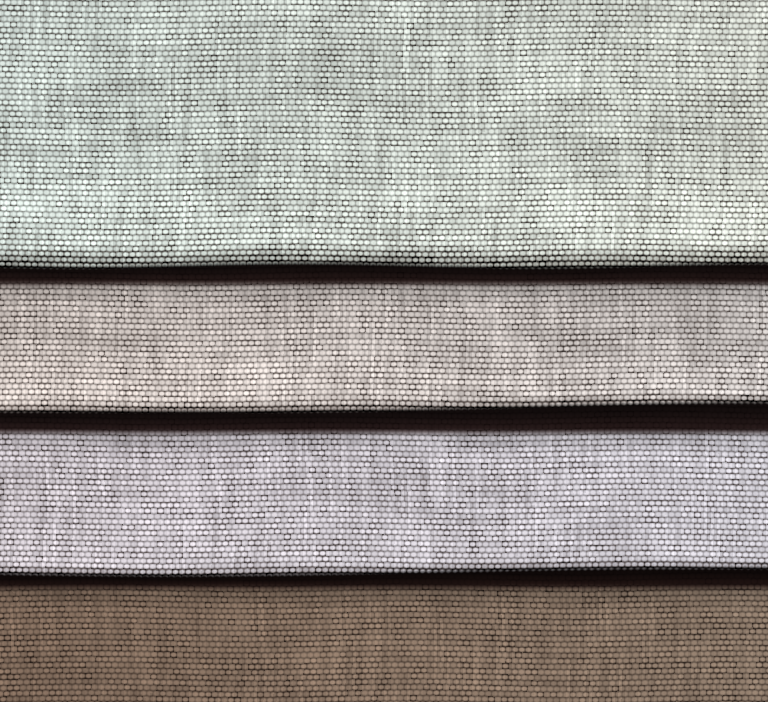
This texture is drawn by a WebGL 1 fragment shader. Its source:

```glsl
precision highp float;
uniform vec2 u_resolution;

float hash(vec2 p) {
  return fract(sin(dot(p, vec2(12.99, 78.23))) * 4375.85);
}

// Broad wrinkles from layered sines, about -1 to 1
float wrinkles(vec2 p) {
  float a = sin(p.x * 9.0 + 2.0 * sin(p.y * 13.0));
  float b = sin(p.y * 31.0 + 1.7 * sin(p.x * 7.0 + 1.0));
  float c = sin(p.x * 37.0 - p.y * 19.0 + 2.0 * sin(p.y * 23.0));
  return a * 0.35 + b * 0.4 + c * 0.25;
}

// Uneven thread thickness: each thread fades in and out along its length
float slub(float across, float along, float seed) {
  float id = floor(across);
  float h = hash(vec2(id, seed));
  float run = sin(along * (9.0 + 22.0 * h) + h * 40.0);
  float patchTone = hash(vec2(id, floor(along * 13.0 + h * 9.0) + seed)) - 0.5;
  return 0.55 * run * (h - 0.2) + 0.65 * patchTone;
}

// Woven cloth; rim goes to 1 where the fabric rolls under at its hem
vec3 cloth(vec2 uv, vec3 dye, float seed, float rim) {
  vec2 bend = 0.0015 * vec2(sin(uv.y * 24.0 + seed), sin(uv.x * 15.0 + seed));
  vec2 p = (uv + bend) * vec2(118.0, 126.0);
  float warp = slub(p.x * 2.0, uv.y, seed);
  float weft = slub(p.y, uv.x, seed + 7.0);

  // Brick-laid knots with dark gaps of random depth
  p.x += 0.5 * mod(floor(p.y), 2.0);
  float r = hash(floor(p) + seed);
  vec2 f = fract(p) - 0.5;
  float knot = 1.0 - smoothstep(0.2, 0.66, length(f * vec2(0.88, 1.08)));
  float gap = 0.38 + 0.5 * r * r + 0.55 * rim;
  float tone = 1.21 - (1.0 - knot) * gap;
  tone += 0.17 * warp + 0.12 * weft + 0.1 * (r - 0.5);
  tone += 0.05 * wrinkles(uv + seed);
  tone *= 1.0 - 0.28 * rim;

  // Gaps are warmer than the lit thread
  vec3 warmth = mix(vec3(1.0, 0.95, 0.93), vec3(1.0), smoothstep(0.5, 1.0, tone));
  return clamp(dye * tone * warmth, 0.0, 1.0);
}

// Lays a folded panel over the one below, with the shadow under its hem
vec3 overlay(vec3 below, vec2 uv, float hem, float shadowEnd, float rimWidth, vec3 dye, float seed) {
  float soft = 1.2 / u_resolution.y;
  float lit = smoothstep(shadowEnd + 0.006, shadowEnd - 0.008, uv.y);
  float falloff = 1.0 - 0.18 * smoothstep(shadowEnd - 0.04, shadowEnd, uv.y);
  vec3 shade = vec3(0.065, 0.035, 0.035) + below * vec3(0.1, 0.08, 0.075);
  shade *= 0.45 + 0.55 * smoothstep(hem, shadowEnd, uv.y);
  vec3 ground = mix(shade, below * falloff, lit);

  float rim = 1.0 - smoothstep(0.0, rimWidth, uv.y - hem);
  vec3 panel = cloth(uv, dye, seed, rim);
  float scallop = 0.0007 * sin(uv.x * 740.0);
  float underside = smoothstep(0.0, 0.006, uv.y - hem - scallop);
  panel *= mix(0.4, 1.0, underside);
  return mix(ground, panel, smoothstep(-soft, soft, uv.y - hem - scallop));
}

void main() {
  vec2 uv = gl_FragCoord.xy / u_resolution;

  // Hem lines, lowest to highest
  float lowHem = 0.181 + 0.007 * uv.x * uv.x - 0.003 * sin(uv.x * 6.0);
  float midHem = 0.412 + 0.013 * smoothstep(0.35, 1.0, uv.x);
  float topHem = 0.62 + 0.003 * sin(uv.x * 10.5 - 2.6);

  // Panel dyes with their slow drift across the width
  vec3 brown = mix(vec3(0.45, 0.375, 0.32), vec3(0.49, 0.425, 0.37), uv.x);
  vec3 lilac = mix(vec3(0.73, 0.705, 0.725), vec3(0.72, 0.71, 0.735), uv.x);
  vec3 taupe = mix(vec3(0.71, 0.675, 0.655), vec3(0.69, 0.67, 0.66), uv.x);
  vec3 sage = mix(vec3(0.71, 0.745, 0.725), vec3(0.74, 0.755, 0.725), uv.x);
  taupe *= 1.0 + 0.08 * smoothstep(0.52, 0.46, uv.y);
  sage *= 1.0 + 0.06 * smoothstep(0.8, 0.68, uv.y);

  vec3 col = cloth(uv, brown, 3.0, 0.0);
  col = overlay(col, uv, lowHem, 0.164, 0.018, lilac, 11.0);
  col = overlay(col, uv, midHem, 0.385, 0.02, taupe, 23.0);
  col = overlay(col, uv, topHem, 0.596, 0.036, sage, 37.0);
  gl_FragColor = vec4(col, 1.0);
}
```
